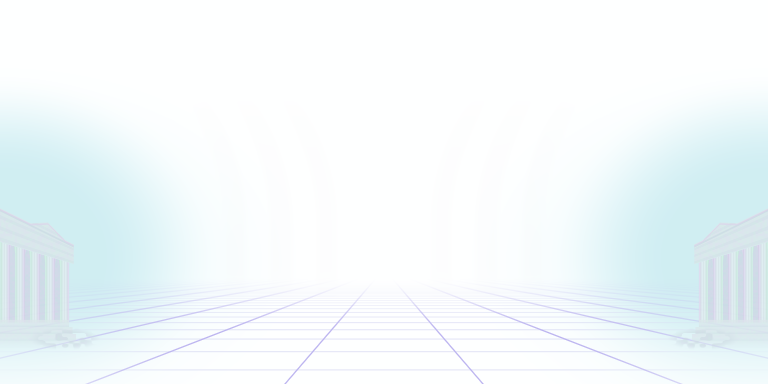
Give the GLSL for this background, as a WebGL 1 fragment shader.

```glsl
precision highp float;
uniform vec2 u_resolution;

float hash(vec2 p) {
  return fract(sin(dot(p, vec2(127.1, 311.7))) * 43758.5453);
}

float noise(vec2 p) {
  vec2 i = floor(p), f = fract(p);
  f *= f * (3.0 - 2.0 * f);
  return mix(mix(hash(i), hash(i + vec2(1.0, 0.0)), f.x),
             mix(hash(i + vec2(0.0, 1.0)), hash(i + 1.0), f.x), f.y);
}

// Antialiased coverage of a signed distance
float fill(float d) {
  return clamp(0.5 - d * u_resolution.y, 0.0, 1.0);
}

// Thin line that never gets narrower than a pixel
float line(float d, float width) {
  float pixel = 1.0 / u_resolution.y;
  return clamp((width * 0.5 + pixel * 0.5 - abs(d)) / pixel, 0.0, 1.0)
       * min(1.0, width / pixel);
}

// Cyan side glow, pale halo and faint nested arches
vec3 backdrop(float edge, float y) {
  vec3 color = vec3(0.997, 1.0, 1.0);
  float halo = 1.0 - smoothstep(0.15, 1.0, length(vec2(edge / 0.86, (y - 0.32) / 0.56)));
  color = mix(color, vec3(0.925, 0.98, 0.99), halo);

  float arch = edge + 0.95 * pow(max(y - 0.42, 0.0), 2.0);
  float bands = smoothstep(0.3, 0.8, 0.5 + 0.5 * sin(arch * 52.0 + 1.2));
  float archMask = smoothstep(0.5, 0.65, arch) * (1.0 - smoothstep(0.86, 0.9, arch))
                 * smoothstep(0.2, 0.3, y) * (1.0 - smoothstep(0.6, 0.82, y));
  color -= vec3(0.005, 0.006, 0.005) * bands * archMask;

  float glow = 1.0 - smoothstep(0.5, 1.15, length(vec2(edge / 0.5, (y - 0.33) / 0.42)));
  glow *= smoothstep(-0.12, 0.2, y);
  return mix(color, vec3(0.815, 0.932, 0.95), glow);
}

// Perspective floor grid below the horizon
vec3 floorGrid(vec3 color, float x, float y) {
  float depth = max(0.2995 - y, 0.001);
  float slope = x / depth;
  float column = (fract(slope / 1.722) - 0.5) * 1.722;
  float rays = line(column * depth / sqrt(1.0 + slope * slope), 0.0035);
  float row = fract(1.0 / (0.838 * depth) - 0.04) - 0.5;
  float rungs = line(row * 0.838 * depth * depth, 0.0026);

  float fade = smoothstep(0.02, 0.17, depth);
  float sides = 1.0 - smoothstep(0.45, 1.0, abs(x));
  color = mix(color, vec3(1.0), 0.3 * smoothstep(0.03, 0.25, depth));
  color = mix(color, vec3(0.84, 0.85, 0.95), rungs * fade * (0.15 + 0.6 * sides));
  return mix(color, vec3(0.74, 0.71, 0.94), rays * fade * (0.3 + 0.7 * sides));
}

// Colonnade with slanted roof, steps and rubble
vec3 temple(vec3 color, float edge, float y) {
  vec3 stone = vec3(0.87, 0.915, 0.93);
  vec3 shade = vec3(0.79, 0.855, 0.89);
  vec3 pink = vec3(0.86, 0.82, 0.92);
  vec3 green = vec3(0.80, 0.92, 0.87);
  float grain = noise(vec2(edge, y) * 170.0);

  // Shadowed hall and fluted columns
  float capital = 0.37 - 0.3 * edge;
  float hall = fill(max(max(y - capital, 0.16 - y), edge - 0.18));
  float across = (fract((edge + 0.0065) / 0.039) - 0.5) * 0.039;
  float flare = 0.003 * smoothstep(0.02, 0.0, abs(y - capital));
  float shaft = fill(abs(across) - 0.0125 - flare);
  vec3 marble = mix(green, stone, smoothstep(-0.013, -0.002, across));
  marble = mix(marble, pink, smoothstep(0.002, 0.012, across));
  marble += 0.018 * sin(across * 1500.0);
  vec3 interior = mix(shade, pink, 0.6 * grain);
  color = mix(color, mix(interior, marble, shaft), hall * 0.85);

  // Entablature, mouldings and gable
  float cornice = 0.458 - 0.49 * edge;
  float gable = 0.024 * max(0.0, 1.0 - abs(edge - 0.125) / 0.045);
  float roof = fill(max(max(y - cornice - gable, capital - y), edge - 0.192));
  float level = (y - capital) / max(cornice - capital, 0.02);
  vec3 frieze = mix(stone, shade, 0.35 * smoothstep(0.2, 0.8, sin(level * 19.0)));
  frieze = mix(frieze, mix(pink, green, grain), 0.3);
  color = mix(color, frieze, roof * 0.85);
  color = mix(color, shade, roof * 0.7 * line(y - cornice + 0.006, 0.005));
  color = mix(color, pink, roof * 0.6 * line(y - cornice - gable + 0.004, 0.004));

  // Stepped base and scattered stones, dissolving into the floor
  float tread = floor((0.167 - y) / 0.018);
  float base = fill(max(max(y - 0.167, 0.092 - y), edge - 0.18 - 0.009 * tread));
  vec3 steps = mix(stone, shade, 0.45 * smoothstep(0.6, 1.0, fract((0.167 - y) / 0.018)));
  steps = mix(steps, mix(green, pink, grain), 0.25);
  color = mix(color, steps, base * 0.75 * smoothstep(0.085, 0.13, y));
  float heap = 1.0 - smoothstep(0.5, 1.0, length(vec2((edge - 0.17) / 0.1, (y - 0.118) / 0.032)));
  float stones = smoothstep(0.4, 0.65, noise(vec2(edge * 65.0, y * 110.0)));
  return mix(color, mix(shade, mix(pink, green, grain), 0.4), heap * stones * 0.65);
}

void main() {
  vec2 p = gl_FragCoord.xy / u_resolution.y;
  float middle = 0.5 * u_resolution.x / u_resolution.y;
  float x = (p.x - middle) / middle;
  float edge = 1.0 - abs(x);

  vec3 color = backdrop(edge, p.y);
  color = floorGrid(color, x, p.y);
  color = temple(color, edge, p.y);
  gl_FragColor = vec4(color, 1.0);
}
```
